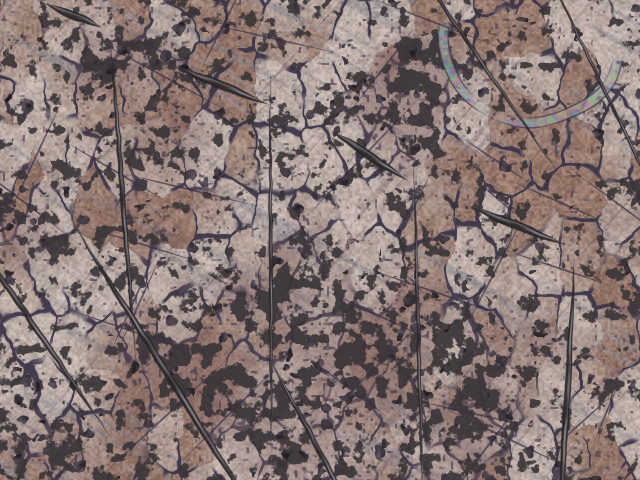
Give the GLSL for this texture, as a Shadertoy shader.

```glsl
// Polished mineral section: pale and brown grains, dark seams, pits, grime and needles.

const vec3 CREAM = vec3(0.745, 0.69, 0.66);
const vec3 BROWN = vec3(0.59, 0.47, 0.42);
const vec3 MAUVE = vec3(0.47, 0.36, 0.39);
const vec3 GREY = vec3(0.52, 0.51, 0.54);
const vec3 SOOT = vec3(0.22, 0.20, 0.21);
const vec3 INK = vec3(0.22, 0.19, 0.27);
const vec2 GRAIN_SCALE = vec2(13.0, 8.0);
const float PIT_SCALE = 27.0;
const float SOFT = 0.0016;
const int NEEDLES = 13;
const int SCRATCHES = 34;

float hash(vec2 p) {
    vec3 q = fract(p.xyx * 0.1031);
    q += dot(q, q.yzx + 33.33);
    return fract((q.x + q.y) * q.z);
}

float noise(vec2 p) {
    vec2 i = floor(p), f = fract(p);
    f = f * f * (3.0 - 2.0 * f);
    return mix(mix(hash(i), hash(i + vec2(1, 0)), f.x),
               mix(hash(i + vec2(0, 1)), hash(i + vec2(1, 1)), f.x), f.y);
}

float layers(vec2 p) {
    float sum = 0.0, gain = 0.53;
    for (int i = 0; i < 4; i++) {
        sum += gain * noise(p);
        p = mat2(1.6, 1.2, -1.2, 1.6) * p + 7.3;
        gain *= 0.5;
    }
    return sum;
}

// Cellular noise: nearest distance, gap to the second nearest, cell value.
vec3 cellular(vec2 p) {
    vec2 base = floor(p);
    float near = 9.0, next = 9.0, id = 0.0;
    for (int y = -1; y <= 1; y++)
    for (int x = -1; x <= 1; x++) {
        vec2 cell = base + vec2(x, y);
        float d = length(cell + 0.05 + 0.9 * vec2(hash(cell), hash(cell + 57.3)) - p);
        if (d < near) { next = near; near = d; id = hash(cell + 19.7); }
        else next = min(next, d);
    }
    return vec3(near, next - near, id);
}

vec2 turn(vec2 p, float a) {
    return vec2(cos(a) * p.x + sin(a) * p.y, cos(a) * p.y - sin(a) * p.x);
}

float fill(float d) { return smoothstep(SOFT, -SOFT, d); }

// Signed distance to a straight sliver that tapers at both ends.
float sliver(vec2 q, float halfLength, float halfWidth) {
    float t = q.x / halfLength;
    return abs(q.y) - halfWidth * (1.0 - t * t);
}

vec3 grains(vec2 p) {
    vec2 warp = vec2(layers(p * 14.0), layers(p * 14.0 + 31.0)) - 0.5;
    vec3 g = cellular((p + 0.055 * warp) * GRAIN_SCALE);
    float stain = 0.68 * layers(p * 3.0 + 4.0) + 0.32 * g.z;
    vec3 col = mix(CREAM, BROWN, smoothstep(0.45, 0.68, stain));

    // Polishing lines in two directions and fine mottling
    float streak = noise(turn(p, -0.52) * vec2(6.0, 95.0));
    float cross = noise(turn(p, 0.85) * vec2(5.0, 120.0));
    float wide = noise(turn(p, -0.52) * vec2(3.0, 32.0));
    col = mix(col, GREY, 0.60 * smoothstep(0.52, 0.92, 0.65 * streak + 0.35 * wide));
    col = mix(col, MAUVE, 0.35 * smoothstep(0.74, 0.98, cross));
    col += 0.15 * (noise(p * 190.0) - 0.5) + 0.12 * (layers(p * 40.0) - 0.5);

    // Broken dark seams of uneven width
    float broken = smoothstep(0.30, 0.55, noise(p * 19.0 + 9.0));
    float width = 0.035 + 0.05 * noise(p * 48.0);
    col = mix(col, GREY, 0.35 * broken * smoothstep(0.15, 0.03, g.y));
    return mix(col, INK, 0.9 * broken * smoothstep(width + 0.025, width - 0.025, g.y));
}

vec3 addDirt(vec3 col, vec2 p) {
    float area = smoothstep(0.50, 0.74, layers(p * 3.6 + 21.0) + 0.14 * (0.45 - p.y));
    float blotch = layers(p * 44.0 + 3.0);
    col = mix(col, mix(MAUVE, BROWN, 0.4), 0.5 * area);
    col = mix(col, SOOT, 0.9 * smoothstep(0.61, 0.70, blotch + 0.17 * area));

    // Tiny specks of irregular strength
    float speck = noise(p * 120.0 + 60.0) + 0.10 * area;
    col = mix(col, INK, 0.6 * smoothstep(0.84, 0.96, speck));

    // Ragged pits that gather in loose clusters
    vec2 ragged = vec2(noise(p * 85.0), noise(p * 85.0 + 40.0)) - 0.5;
    vec3 pit = cellular(p * PIT_SCALE + 0.42 * ragged);
    float radius = 0.10 + 0.24 * fract(pit.z * 37.0);
    float cluster = smoothstep(0.42, 0.70, layers(p * 6.0 + 70.0));
    float present = step(pit.z, 0.08 + 0.35 * cluster + 0.25 * area);
    float hole = present * fill((pit.x - radius) / PIT_SCALE);
    return mix(col, mix(SOOT, INK, 0.4) * (0.4 + 1.1 * noise(p * 100.0)), 0.88 * hole);
}

vec3 addNeedles(vec3 col, vec2 p, float aspect) {
    for (int i = 0; i < SCRATCHES; i++) {
        float k = float(i);
        vec2 centre = vec2(aspect * hash(vec2(k, 3.0)), hash(vec2(k, 8.0)));
        float angle = mix(-0.7, 0.7, step(0.5, hash(vec2(k, 5.0)))) + 0.5 * hash(vec2(k, 6.0));
        float d = sliver(turn(p - centre, angle), 0.05 + 0.12 * hash(vec2(k, 7.0)), 0.0018);
        col = mix(col, INK, 0.75 * fill(d));
    }
    for (int i = 0; i < NEEDLES; i++) {
        float k = float(i), kind = mod(k, 3.0);
        vec2 centre = vec2(aspect * (k + 0.5) / float(NEEDLES), fract(0.35 + k * 0.618));
        float angle = (kind < 1.0 ? -1.06 : kind < 2.0 ? -0.5 : -1.6) + 0.24 * (hash(vec2(k, 2.0)) - 0.5);
        float reach = (kind == 1.0 ? 0.09 : 0.30) * (0.6 + 0.8 * hash(vec2(k, 4.0)));
        float width = kind == 1.0 ? 0.009 : 0.0035 + 0.004 * hash(vec2(k, 9.0));
        vec2 q = turn(p - centre, angle);
        q.y += 0.0025 * (noise(vec2(q.x * 40.0, k)) - 0.5);
        col = mix(col, SOOT * 0.75, 0.93 * fill(sliver(q, reach, width)));
        float shine = fill(sliver(q - vec2(0.0, 0.15 * width), reach * 0.95, 0.36 * width));
        col = mix(col, GREY * 1.15, 0.9 * shine * noise(q * vec2(22.0, 160.0)));
    }
    return col;
}

// Curved glassy fibre with faint rainbow tints
vec3 addFibre(vec3 col, vec2 p) {
    vec2 q = p - vec2(1.11, 0.93);
    float d = abs(length(q) - 0.18 - 0.012 * noise(p * 11.0)) - 0.010;
    float shown = smoothstep(0.05, -0.02, q.y) * smoothstep(0.22, 0.4, noise(p * 13.0));
    vec3 tint = 0.60 + 0.10 * cos(6.28 * (noise(p * 55.0) * 2.0 + vec3(0.0, 0.33, 0.67)));
    col = mix(col, tint, 0.75 * shown * fill(d));
    return mix(col, INK, 0.7 * shown * fill(abs(d) - 0.0015));
}

void mainImage(out vec4 fragColor, in vec2 fragCoord) {
    vec2 p = fragCoord / iResolution.y;
    vec3 col = addDirt(grains(p), p);
    col = addFibre(col, p);
    col = addNeedles(col, p, iResolution.x / iResolution.y);
    fragColor = vec4(clamp(col, 0.0, 1.0), 1.0);
}
```
